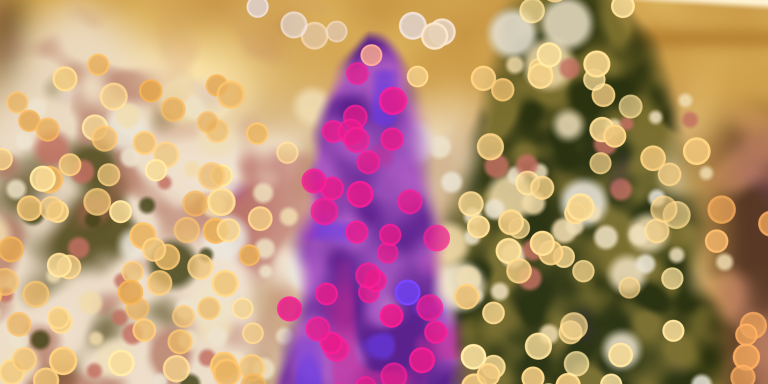
Write a WebGL 1 fragment shader that draws this background.

```glsl
precision highp float;
// Blurred festive trees against a golden wall, scattered with round bokeh lights.
uniform vec2 u_resolution;

const vec2 LEFT_APEX = vec2(0.20, 1.00);
const vec2 VIOLET_APEX = vec2(0.96, 0.92);
const vec2 GREEN_APEX = vec2(1.50, 1.12);

vec3 hash3(vec2 cell, float seed) {
  vec3 q = vec3(dot(cell, vec2(127.1, 311.7)), dot(cell, vec2(269.5, 183.3)), dot(cell, vec2(419.2, 371.9)));
  return fract(sin(q + seed * 17.17) * 4375.85);
}

float noise(vec2 p) {
  vec2 i = floor(p), f = fract(p);
  f = f * f * (3.0 - 2.0 * f);
  float low = mix(hash3(i, 1.0).x, hash3(i + vec2(1, 0), 1.0).x, f.x);
  float high = mix(hash3(i + vec2(0, 1), 1.0).x, hash3(i + vec2(1, 1), 1.0).x, f.x);
  return mix(low, high, f.y);
}

float mottle(vec2 p) {
  mat2 turn = mat2(1.2, 0.9, -0.9, 1.2);
  return 0.6 * noise(p) + 0.4 * noise(turn * p + 5.7);
}

// 1 below the edge, 0 above it
float below(float edge, float soft, float v) {
  return 1.0 - smoothstep(edge - soft, edge + soft, v);
}

float glow(vec2 p, vec2 centre, vec2 size) {
  vec2 d = (p - centre) / size;
  return exp(-dot(d, d));
}

float treeMask(vec2 p, vec2 apex, float spread, float soft) {
  float halfWidth = spread * sqrt(max(apex.y - p.y, 0.0));
  return below(halfWidth, soft, abs(p.x - apex.x)) * below(apex.y, soft, p.y);
}

float violetMask(vec2 p) { return treeMask(p, VIOLET_APEX, 0.23, 0.08); }
float greenMask(vec2 p) { return treeMask(p, GREEN_APEX, 0.35, 0.11); }
float leftMask(vec2 p) { return treeMask(p, LEFT_APEX, 0.44, 0.12); }

vec3 backdrop(vec2 p) {
  float m = mottle(p * 7.0), fine = mottle(p * 9.0 + 20.0);
  // wall, beam and bright window
  vec3 col = mix(vec3(0.77, 0.57, 0.25), vec3(0.87, 0.71, 0.37), m);
  float right = smoothstep(1.55, 1.70, p.x);
  col = mix(col, vec3(0.66, 0.45, 0.14), 0.6 * right * exp(-pow((p.y - 0.90) / 0.03, 2.0)));
  col = mix(col, vec3(1.0, 0.95, 0.82), right * smoothstep(0.975, 1.0, p.y + 0.06 * (p.x - 1.9)));
  col = mix(col, vec3(1.0, 0.92, 0.70), 0.95 * glow(p, vec2(0.45, 0.80), vec2(0.26, 0.11)));
  col = mix(col, vec3(0.38, 0.27, 0.12), 0.8 * glow(p, vec2(0.02, 0.88), vec2(0.07, 0.16)));
  // pale haze with rosy patches
  float haze = below(0.70, 0.14, p.y) * below(1.78, 0.12, p.x);
  col = mix(col, mix(vec3(0.82, 0.71, 0.57), vec3(0.95, 0.90, 0.84), smoothstep(0.25, 0.7, m)), 0.95 * haze);
  float rosy = glow(p, vec2(0.60, 0.48), vec2(0.25, 0.30));
  col = mix(col, vec3(0.69, 0.37, 0.34), 0.85 * rosy * smoothstep(0.34, 0.66, fine));
  vec3 brown = mix(vec3(0.30, 0.18, 0.13), vec3(0.70, 0.46, 0.37), smoothstep(0.25, 0.75, fine));
  col = mix(col, brown, 0.9 * smoothstep(1.78, 1.95, p.x) * below(0.68, 0.10, p.y));
  // left tree
  vec3 leaves = mix(vec3(0.30, 0.28, 0.11), vec3(0.93, 0.87, 0.79), smoothstep(0.20, 0.52, m));
  col = mix(col, leaves, 0.85 * leftMask(p));
  col = mix(col, vec3(0.66, 0.40, 0.32), 0.65 * leftMask(p) * smoothstep(0.50, 0.75, fine));
  // green tree
  leaves = mix(vec3(0.13, 0.17, 0.04), vec3(0.46, 0.42, 0.17), smoothstep(0.30, 0.75, mottle(p * 13.0)));
  return mix(col, leaves, 0.95 * smoothstep(0.20, 0.75, greenMask(p) - 0.8 * (m - 0.5)));
}

// Out-of-focus ornaments; size and blur follow the cell size
vec3 addOrnaments(vec3 col, vec2 p, float cellSize, float seed, float amount) {
  vec2 base = floor(p / cellSize);
  for (int j = -1; j <= 1; j++) for (int i = -1; i <= 1; i++) {
    vec2 cell = base + vec2(i, j);
    vec3 a = hash3(cell, seed), b = hash3(cell, seed + 1.0);
    vec2 centre = (cell + a.xy) * cellSize;
    float share = amount * below(0.75, 0.12, centre.y) * below(1.86, 0.06, centre.x);
    share = max(share, 0.7 * amount * greenMask(centre));
    vec3 tint = mix(vec3(0.95, 0.86, 0.66), vec3(0.92, 0.91, 0.88), b.x);
    tint = mix(tint, vec3(0.76, 0.44, 0.38), step(0.82, b.y));
    tint = mix(tint, vec3(0.27, 0.27, 0.10), step(b.y, 0.16) * step(0.25, leftMask(centre)));
    float disc = below(cellSize * mix(0.20, 0.40, b.z), cellSize * 0.11, length(p - centre));
    col = mix(col, tint, 0.85 * disc * step(a.z, share));
  }
  return col;
}

vec3 violetTree(vec3 col, vec2 p) {
  vec3 violet = mix(vec3(0.33, 0.10, 0.55), vec3(0.66, 0.33, 0.77), smoothstep(0.25, 0.75, mottle(p * 10.0 + 3.0)));
  violet = mix(violet, vec3(0.38, 0.20, 0.90), 0.7 * smoothstep(0.66, 0.85, noise(p * 10.0 + 9.0)));
  violet = mix(violet, vec3(0.80, 0.16, 0.60), 0.6 * smoothstep(0.62, 0.85, noise(p * 10.0 + 31.0)));
  float ragged = violetMask(p) - 0.9 * (mottle(p * 8.0 + 50.0) - 0.5);
  return mix(col, violet, 0.95 * smoothstep(0.20, 0.80, ragged));
}

float lightShare(vec2 c) {
  float share = 0.85 * below(0.72, 0.10, c.x) * below(0.74, 0.14, c.y);
  share = max(share, 0.95 * violetMask(c));
  share = max(share, 0.80 * greenMask(c));
  share = max(share, 0.65 * smoothstep(1.82, 1.92, c.x) * below(0.55, 0.06, c.y));
  return max(share, 0.60 * glow(c, vec2(0.92, 0.92), vec2(0.35, 0.15)));
}

vec3 lightTint(vec2 c, vec3 rnd) {
  vec3 tint = mix(vec3(0.91, 0.66, 0.31), vec3(1.0, 0.89, 0.62), rnd.x);
  tint = mix(tint, vec3(1.0, 0.93, 0.68), 0.5 * greenMask(c));
  tint = mix(tint, vec3(0.96, 0.66, 0.36), smoothstep(1.80, 1.92, c.x));
  tint = mix(tint, vec3(0.90, 0.86, 0.88), smoothstep(0.85, 0.95, c.y) * below(1.25, 0.05, c.x));
  vec3 neon = mix(vec3(0.93, 0.11, 0.56), vec3(0.45, 0.26, 0.95), step(0.92, rnd.y));
  return mix(tint, neon, step(0.15 + 0.35 * rnd.x, violetMask(c)) * below(0.85, 0.02, c.y));
}

// Crisp translucent discs with a bright rim
vec3 addLights(vec3 col, vec2 p, float cellSize, float seed) {
  vec2 base = floor(p / cellSize);
  for (int j = -1; j <= 1; j++) for (int i = -1; i <= 1; i++) {
    vec2 cell = base + vec2(i, j);
    vec3 a = hash3(cell, seed), b = hash3(cell, seed + 1.0);
    vec2 centre = (cell + a.xy) * cellSize;
    float radius = mix(0.028, 0.037, b.z), d = length(p - centre);
    float rim = smoothstep(0.72, 0.92, d / radius);
    vec3 tint = lightTint(centre, b) * (0.97 + 0.10 * rim);
    float opacity = mix(0.72, 1.0, hash3(cell, seed + 2.0).x) * (0.92 + 0.08 * rim);
    col = mix(col, tint, opacity * below(radius, 0.002, d) * step(a.z, lightShare(centre)));
  }
  return col;
}

void main() {
  vec2 p = gl_FragCoord.xy / u_resolution.y;
  vec3 col = addOrnaments(backdrop(p), p, 0.17, 11.0, 0.55);
  col = addOrnaments(col, p, 0.08, 53.0, 0.40);
  col = violetTree(col, p);
  col = addLights(col, p, 0.125, 23.0);
  col = addLights(col, p, 0.115, 37.0);
  gl_FragColor = vec4(clamp(col, 0.0, 1.0), 1.0);
}
```
